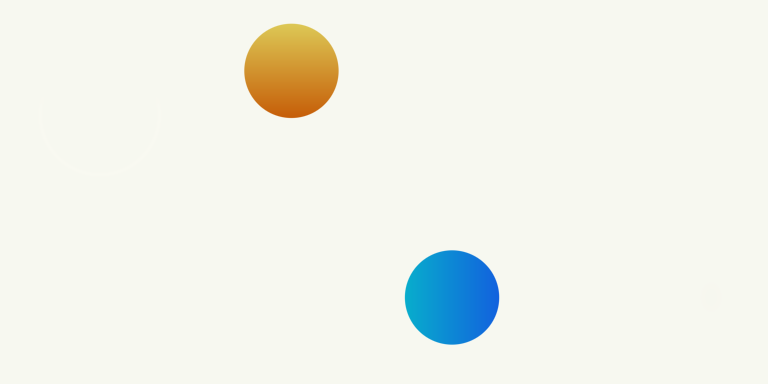
Give the GLSL for this background, as a Shadertoy shader.

```glsl
// Antialiased coverage of a disc
float disc(vec2 p, float radius) {
    float pixel = 1.0 / iResolution.y;
    return 1.0 - smoothstep(-0.75 * pixel, 0.75 * pixel, length(p) - radius);
}

void mainImage(out vec4 fragColor, in vec2 fragCoord) {
    vec2 uv = fragCoord / iResolution.y;
    float radius = 0.1228;

    // Warm paper
    vec3 color = vec3(0.970, 0.972, 0.941);

    // Barely visible bowl and smudge
    vec2 bowl = uv - vec2(0.26, 0.70);
    float arc = smoothstep(0.008, 0.0, abs(length(bowl) - 0.155));
    color += 0.005 * arc * smoothstep(0.06, 0.0, bowl.y);
    vec2 smudge = (uv - vec2(1.852, 0.226)) / vec2(0.025, 0.035);
    color -= 0.005 * exp(-dot(smudge, smudge));

    // Amber disc, shaded from bottom to top
    vec2 amber = uv - vec2(0.759, 0.8155);
    float rise = clamp(0.5 + 0.5 * amber.y / radius, 0.0, 1.0);
    vec3 amberColor = mix(vec3(0.775, 0.365, 0.03), vec3(0.865, 0.785, 0.335), rise);
    color = mix(color, amberColor, disc(amber, radius));

    // Blue disc, shaded from left to right
    vec2 blue = uv - vec2(1.1772, 0.2253);
    float across = clamp(0.5 + 0.5 * blue.x / radius, 0.0, 1.0);
    vec3 blueColor = mix(vec3(0.03, 0.68, 0.80), vec3(0.07, 0.38, 0.87), across);
    color = mix(color, blueColor, disc(blue, radius));

    fragColor = vec4(color, 1.0);
}
```
